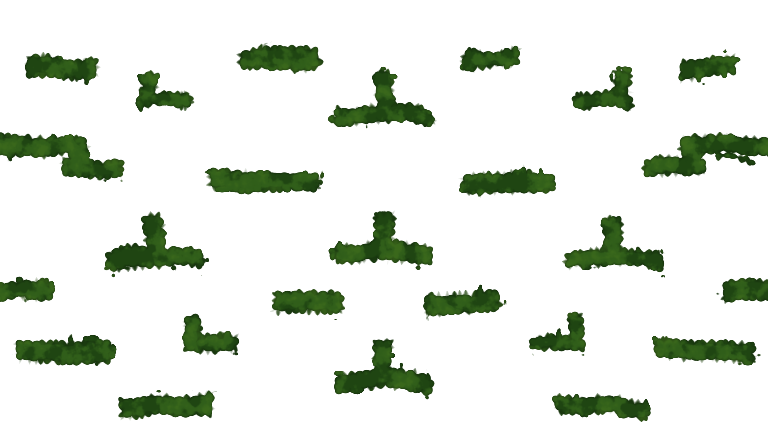
Reproduce this pattern procedurally as a Shadertoy shader.

```glsl
vec2 hash2(vec2 p) {
    vec3 q = fract(vec3(p.xyx) * vec3(.1031, .1030, .0973));
    q += dot(q, q.yzx + 33.33);
    return fract((q.xx + q.yz) * q.zy);
}

float noise(vec2 p) {
    vec2 i = floor(p), f = fract(p);
    f = f * f * (3. - 2. * f);
    return mix(mix(hash2(i).x, hash2(i + vec2(1, 0)).x, f.x),
               mix(hash2(i + vec2(0, 1)).x, hash2(i + 1.).x, f.x), f.y);
}

float fbm(vec2 p) {
    float sum = 0., weight = .5;
    for (int i = 0; i < 4; i++) {
        sum += weight * noise(p);
        p = mat2(.8, .6, -.6, .8) * p * 2. + 7.3;
        weight *= .5;
    }
    return sum / .9375;
}

// Distance to the nearest scattered leaf centre
float leafCells(vec2 p) {
    vec2 cell = floor(p);
    float nearest = 2.;
    for (int y = -1; y <= 1; y++)
        for (int x = -1; x <= 1; x++) {
            vec2 c = cell + vec2(x, y);
            nearest = min(nearest, length(c + .15 + .7 * hash2(c + 50.) - p));
        }
    return nearest;
}

float box(vec2 p, vec2 halfSize) {
    vec2 d = abs(p) - halfSize + .1;
    return length(max(d, 0.)) + min(max(d.x, d.y), 0.) - .1;
}

float teeHedge(vec2 p) {
    p.y += .1 * p.x * p.x;
    return min(box(p, vec2(1.01, .19)), box(p - vec2(0, .4), vec2(.2, .45)));
}

float cornerHedge(vec2 p) {
    return min(box(p + vec2(.38, 0), vec2(.58, .15)),
               box(p - vec2(0, .24), vec2(.16, .38)));
}

float stepHedge(vec2 p) {
    float d = min(box(p - vec2(.85, .24), vec2(1.05, .2)),
                  box(p + vec2(.28, .24), vec2(.6, .18)));
    return min(d, box(p - vec2(.02, 0), vec2(.18, .35)));
}

// Mirrored layout; the straight hedges differ in length on each side
float hedges(vec2 p) {
    bool right = p.x > 0.;
    vec2 q = vec2(abs(p.x), p.y);

    // Centre x, centre y, left half length, right half length
    vec4 bars[7] = vec4[](
        vec4(6.72, 3.10, .70, .58), vec4(2.18, 3.27, .86, .56),
        vec4(2.53, .73, 1.16, .96), vec4(1.62, -1.79, .73, .80),
        vec4(7.60, -1.58, .63, .60), vec4(6.69, -2.82, 1.03, 1.05),
        vec4(4.53, -3.95, 1.02, 1.00));
    float d = 1e3;
    for (int i = 0; i < 7; i++) {
        vec4 b = bars[i];
        vec2 r = q - b.xy;
        vec2 random = hash2(vec2(i, right ? 9 : 4));
        r.y -= (random.x - .5) * .16 * r.x;
        d = min(d, box(r, vec2(right ? b.w : b.z, .18 + .05 * random.y)));
    }

    vec2 tees[4] = vec2[](vec2(0, 2.13), vec2(0, -.72), vec2(0, -3.42), vec2(4.79, -.84));
    for (int i = 0; i < 4; i++) d = min(d, teeHedge(q - tees[i]));

    d = min(d, cornerHedge(q - vec2(4.92, 2.4)));
    d = min(d, cornerHedge(q - vec2(3.98, -2.67)));
    d = min(d, stepHedge(q - vec2(6.36, 1.25)));

    // Loose twig under the right step
    vec2 twig = p - vec2(7.33, 1.22);
    twig.y += .35 * twig.x * twig.x + .1 * twig.x;
    return min(d, box(twig, vec2(.44, .05)));
}

void mainImage(out vec4 fragColor, in vec2 fragCoord) {
    // Canvas is 16 units wide
    vec2 p = (fragCoord - .5 * iResolution.xy) * 16. / iResolution.x;
    float pixel = 16. / iResolution.x;

    // Uneven growth, scalloped leaves and stray sprouts
    vec2 bend = vec2(noise(p * 1.7 + 3.), noise(p * 1.7 + 40.)) - .5;
    float leaf = leafCells(p / .15);
    float d = hedges(p + .14 * bend) + .12 * (leaf - .5);
    d -= .1 * smoothstep(.72, .95, noise(p * 5.5 + 17.));

    // Mottled foliage with a darker rim
    float tone = fbm(p * 3.5) - .12 * (leaf - .4);
    vec3 green = mix(vec3(.12, .27, .07), vec3(.19, .37, .10), smoothstep(.36, .56, tone));
    green = mix(green, vec3(.25, .43, .11), .6 * smoothstep(.58, .78, tone));
    green *= mix(.75, 1., smoothstep(0., .09, -d));

    float cover = 1. - smoothstep(-.8 * pixel, .8 * pixel, d);
    fragColor = vec4(mix(vec3(1), green, cover), 1);
}
```
